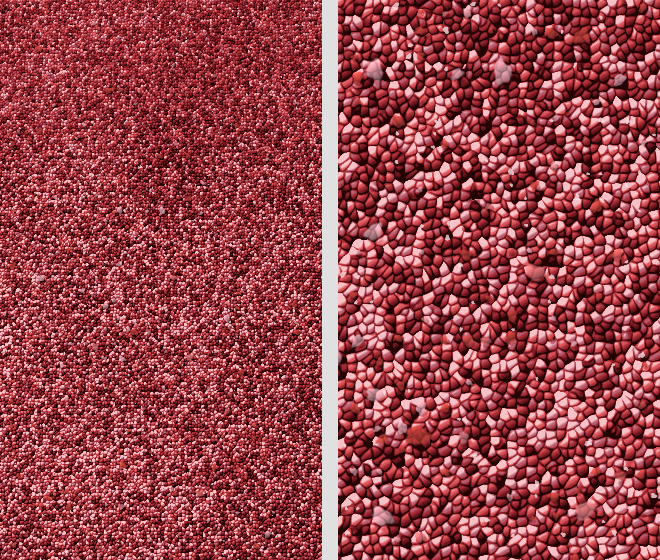
Left: the whole. Right: its middle third, enlarged.
Write a Shadertoy shader that draws this texture.

```glsl
// A bed of crushed red gravel: tilted cellular grains lit from the upper left,
// with dark gaps, scattered larger pebbles and pale glints. Grain tone is
// averaged over each pixel, then coloured through a maroon to pink ramp.

// Sineless hash: three random values per cell
vec3 hash3(vec2 p) {
    vec3 q = fract(p.xyx * vec3(0.1031, 0.1030, 0.0973));
    q += dot(q, q.yxz + 33.33);
    return fract((q.xxy + q.yzz) * q.zyx);
}

float valueNoise(vec2 p) {
    vec2 i = floor(p), f = fract(p);
    f = f * f * (3.0 - 2.0 * f);
    return mix(mix(hash3(i).x, hash3(i + vec2(1, 0)).x, f.x),
               mix(hash3(i + vec2(0, 1)).x, hash3(i + vec2(1, 1)).x, f.x), f.y);
}

mat2 rotation(float a) {
    float c = cos(a), s = sin(a);
    return mat2(c, s, -s, c);
}

// Packed elongated grains: x = tone, y = mauve tint
vec2 grains(vec2 p) {
    vec2 cell = floor(p), toCentre = vec2(0);
    vec3 grain = vec3(0);
    float nearest = 9.0, second = 9.0;
    for (int y = -1; y <= 1; y++)
    for (int x = -1; x <= 1; x++) {
        vec2 id = cell + vec2(x, y);
        vec3 rnd = hash3(id);
        vec2 d = p - id - 0.1 - 0.8 * rnd.xy;
        vec3 look = hash3(id + 57.3);
        float dist = length(rotation(0.6 + 2.4 * look.y) * d * vec2(0.8, 1.25));
        if (dist < nearest) {
            second = nearest;
            nearest = dist;
            toCentre = d;
            grain = look;
        } else second = min(second, dist);
    }
    float body = smoothstep(0.0, 0.36, second - nearest);
    float light = dot(toCentre, vec2(-0.5, 0.86));
    return vec2(0.7 * grain.x + 0.6 * light + 0.45 * body, step(0.58, grain.z));
}

// Sparse pebbles, one per chosen cell: x = cover, y = light, z = paleness, w = shadow
vec4 pebbles(vec2 p, float density) {
    vec2 id = floor(p);
    vec3 rnd = hash3(id + 11.7), look = hash3(id + 83.1);
    vec2 d = fract(p) - 0.36 - 0.28 * rnd.xy;
    float radius = mix(0.12, 0.27, look.x * look.x);
    vec2 r = rotation(6.28 * look.y) * d * vec2(0.85, 1.2);
    float angle = atan(r.y, r.x);
    float edge = radius * (1.0 + 0.13 * cos(3.0 * angle + 6.0 * look.z) + 0.08 * cos(5.0 * angle));
    float present = step(rnd.z, density);
    float cover = 1.0 - smoothstep(-0.04, 0.04, length(r) - edge);
    float shadow = 1.0 - smoothstep(-0.02, 0.09, length(d - vec2(0.04, -0.07)) - radius);
    return vec4(cover * present, dot(d, vec2(-0.5, 0.86)) / radius, look.z, shadow * present);
}

vec3 gravelColour(float t, float mauve) {
    vec3 bright = mix(vec3(0.85, 0.33, 0.35), vec3(0.72, 0.36, 0.43), mauve);
    vec3 c = mix(vec3(0.14, 0.01, 0.02), vec3(0.42, 0.08, 0.11), smoothstep(-0.08, 0.22, t));
    c = mix(c, vec3(0.64, 0.17, 0.20), smoothstep(0.22, 0.49, t));
    c = mix(c, bright, smoothstep(0.49, 0.75, t));
    return mix(c, vec3(0.97, 0.76, 0.78), smoothstep(0.78, 1.08, t));
}

void mainImage(out vec4 fragColor, in vec2 fragCoord) {
    vec2 uv = fragCoord / iResolution.x;

    // Grain tone on a ground that recedes slightly, 2x2 samples per pixel
    vec2 grain = vec2(0);
    for (int i = 0; i < 4; i++) {
        vec2 s = (fragCoord + vec2(i & 1, i >> 1) * 0.5 - 0.25) / iResolution.x;
        grain += 0.25 * grains(vec2((s.x - 0.5) * (90.0 + 14.0 * s.y), 90.0 * s.y + 7.0 * s.y * s.y));
    }

    // Broad mounds and hollows, softer contrast toward the far end
    float far = smoothstep(0.9, 1.6, uv.y);
    float mound = 0.65 * valueNoise(uv * vec2(3.5, 3.0) + 4.2) + 0.35 * valueNoise(uv * 8.0 + 9.1);
    float shade = 0.24 * (mound - 0.5) + 0.08 * (0.45 - uv.x);
    vec2 hollow = rotation(0.45) * (uv - vec2(0.62, 1.36));
    shade -= 0.10 * exp(-dot(hollow * vec2(1.8, 5.0), hollow * vec2(1.8, 5.0)));
    float tone = 0.5 + mix(1.4, 1.05, far) * (grain.x - 0.64) + shade;

    // Larger stones at two sizes, each with a cast shadow
    vec4 small = pebbles(uv * 44.0, 0.22 - 0.12 * far);
    vec4 large = pebbles(uv * 24.0 + 5.5, 0.10 - 0.07 * far);
    tone -= 0.3 * max(small.w, large.w);
    vec3 colour = gravelColour(tone, grain.y);
    for (int i = 0; i < 2; i++) {
        vec4 stone = i == 0 ? small : large;
        vec3 face = mix(vec3(0.76, 0.25, 0.23), vec3(0.87, 0.62, 0.67), smoothstep(0.55, 0.85, stone.z));
        face *= 0.95 + 0.22 * stone.y + 0.3 * (grain.x - 0.64) + shade;
        colour = mix(colour, face, 0.9 * stone.x);
    }

    // Tiny pale glints
    vec4 glint = pebbles(uv * 75.0 + 31.0, 0.06);
    colour = mix(colour, vec3(0.98, 0.86, 0.88), 0.8 * glint.x);

    fragColor = vec4(clamp(colour, 0.0, 1.0), 1.0);
}
```
